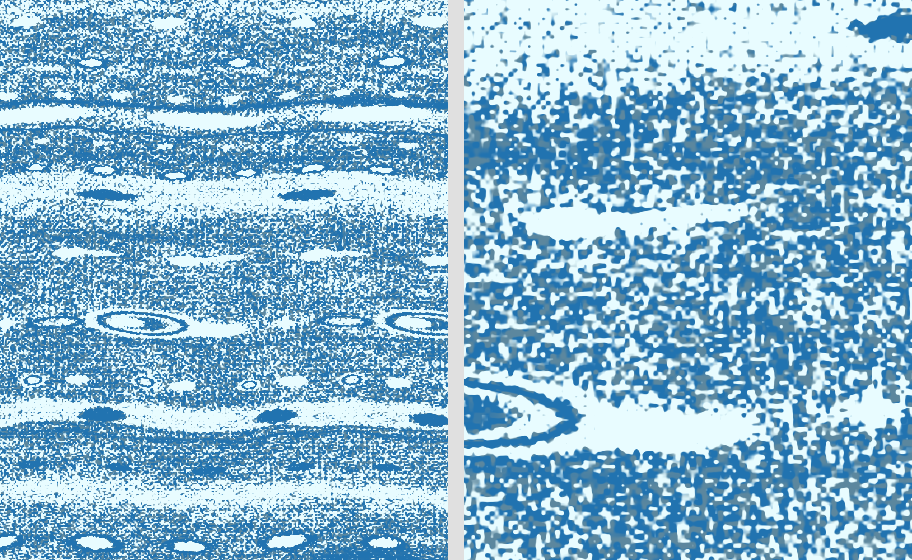
Left, the full canvas; right, a detail of the centre.
This pattern is drawn by a Shadertoy shader. Its source:

```glsl
// Grainy blue strata: wavy horizontal bands carry rows of repeated lenses, rings and eyes.
// Bands and motifs build one ink tone, which is then thresholded by fine value noise.
// Lengths are hundredths of the canvas height, measured from the top left.

float hash(vec2 p) {
    return fract(sin(dot(p, vec2(127.1, 311.7))) * 43758.5453);
}

float noise(vec2 p) {
    vec2 i = floor(p), f = fract(p);
    f = f * f * (3.0 - 2.0 * f);
    return mix(mix(hash(i), hash(i + vec2(1, 0)), f.x),
               mix(hash(i + vec2(0, 1)), hash(i + vec2(1, 1)), f.x), f.y);
}

// Row of jittered, tilted ellipses; negative inside, -1 at each centre
float lensRow(vec2 p, vec2 start, float period, vec2 size) {
    float id = floor((p.x - start.x) / period + 0.5);
    vec2 seed = vec2(id, start.y);
    vec2 q = p - start - vec2(id * period, 0.0);
    q -= (vec2(hash(seed), hash(seed + 7.3)) - 0.5) * vec2(0.08 * period, 0.7);
    q.y += q.x * (hash(seed + 3.1) - 0.35) * 0.16;
    return length(q / (size * (0.85 + 0.3 * hash(seed + 5.7)))) - 1.0;
}

// Soft-edged horizontal band
float band(float y, float center, float halfWidth) {
    float d = (y - center) / halfWidth;
    return exp(-d * d);
}

void fillLens(inout float tone, float d, float value) {
    tone = mix(tone, value, smoothstep(0.35, -0.2, d));
}

void rimLens(inout float tone, float d, float value, float width) {
    tone = mix(tone, value, band(d, 0.0, width));
}

// White lens with a dark outline
void rimmedLens(inout float tone, float d) {
    rimLens(tone, d - 0.45, 1.2, 0.4);
    fillLens(tone, d, -0.6);
}

// Background layers
float strata(vec2 p) {
    float y = p.y + 1.2 * (noise(p * vec2(0.16, 0.5)) - 0.5);
    float tone = 0.66 + 0.42 * (noise(p * vec2(0.13, 0.9)) - 0.5);
    tone += 0.3 * (noise(p * vec2(0.4, 1.7) + 40.0) - 0.5);
    tone -= 0.4 * band(y, 1.5, 1.5) + 0.35 * band(y, 12.7, 0.5);
    tone -= 0.3 * band(y, 21.0, 1.5) - 0.15 * band(y, 28.2, 1.8);
    tone -= 0.62 * smoothstep(31.2, 32.0, y) * smoothstep(41.0, 35.0, y);
    tone += 0.15 * band(y, 42.6, 0.8);
    tone -= 0.25 * band(y, 57.8, 1.6);
    tone -= 0.65 * smoothstep(71.6, 72.8, y) * smoothstep(77.2, 75.8, y);
    tone -= 0.7 * band(y, 88.2, 2.3);
    tone += 0.3 * smoothstep(97.5, 99.5, y) * smoothstep(45.0, 60.0, p.x);
    // Dark seams
    tone = mix(tone, 1.15, band(y, 18.8, 0.7));
    tone = mix(tone, 1.2, 0.9 * band(y, 23.8, 0.28));
    tone = mix(tone, 1.0, 0.7 * band(y, 61.0, 0.4));
    tone = mix(tone, 1.1, 0.8 * band(y, 76.7, 0.35));
    return mix(tone, 1.1, 0.9 * band(y, 78.0, 0.4));
}

void mainImage(out vec4 fragColor, in vec2 fragCoord) {
    vec2 canvas = 100.0 * vec2(fragCoord.x, iResolution.y - fragCoord.y) / iResolution.y;
    vec2 p = canvas;
    p.y += 0.75 * cos((p.x - 61.0) * 0.125) * smoothstep(8.0, 20.0, p.y);
    float tone = strata(p);

    // Ragged coordinates roughen the motif outlines
    vec2 m = p + 0.5 * (vec2(noise(p * 1.9), noise(p * 1.9 + 60.0)) - 0.5);

    // Upper rows
    fillLens(tone, lensRow(m, vec2(5.2, 3.9), 24.0, vec2(2.3, 0.8)), -0.5);
    rimmedLens(tone, lensRow(m, vec2(15.5, 11.2), 27.0, vec2(1.9, 0.6)));
    fillLens(tone, lensRow(m, vec2(1.5, 17.3), 10.0, vec2(1.6, 0.55)), -0.2);
    fillLens(tone, lensRow(m, vec2(6.0, 21.0), 31.0, vec2(8.5, 1.1)), -0.5);
    fillLens(tone, lensRow(m, vec2(7.5, 25.9), 11.0, vec2(1.6, 0.5)), 0.05);
    float eye = lensRow(m, vec2(10.5, 28.0), 18.0, vec2(2.6, 0.9));
    fillLens(tone, eye, 1.0);
    rimLens(tone, eye + 0.5, 0.3, 0.15);
    rimmedLens(tone, lensRow(m, vec2(6.5, 30.6), 12.4, vec2(1.6, 0.42)));

    // Dark slivers in the broad pale layer, then tailed white drops
    fillLens(tone, lensRow(m, vec2(17.5, 35.5), 39.0, vec2(5.5, 0.9)), 1.3);
    fillLens(tone, lensRow(m, vec2(17.0, 45.8), 22.2, vec2(4.2, 0.5)), -0.1);
    fillLens(tone, lensRow(m, vec2(11.5, 46.0), 22.2, vec2(2.6, 0.9)), -0.5);

    // Large eyes joined by white lenses, small rings and stars
    fillLens(tone, lensRow(m, vec2(37.5, 58.5), 50.0, vec2(6.5, 1.1)), -0.5);
    eye = lensRow(p, vec2(25.0, 57.9), 50.0, vec2(7.0, 1.7));
    rimLens(tone, eye - 0.25, -0.3, 0.15);
    fillLens(tone, eye + 0.45, 1.0);
    rimLens(tone, eye, 1.25, 0.12);
    rimLens(tone, eye + 0.25, -0.1, 0.12);
    fillLens(tone, lensRow(p, vec2(22.5, 57.9), 50.0, vec2(2.4, 0.7)), -0.6);
    float ring = lensRow(p, vec2(9.5, 58.0), 50.0, vec2(4.6, 0.9));
    fillLens(tone, ring, 0.1);
    rimLens(tone, ring, 1.2, 0.25);
    vec2 star = abs(vec2(mod(p.x - 1.0 + 25.0, 50.0) - 25.0, p.y - 58.0));
    fillLens(tone, sqrt(star.x / 2.2) + sqrt(star.y / 1.8) - 1.0, -0.5);

    // Alternating rings and white blobs
    ring = lensRow(p, vec2(6.5, 68.3), 18.7, vec2(1.4, 0.75));
    fillLens(tone, ring - 0.6, -0.1);
    rimLens(tone, ring, 1.2, 0.25);
    fillLens(tone, lensRow(m, vec2(14.4, 68.4), 18.7, vec2(2.0, 0.8)), -0.5);

    // Lower rows
    fillLens(tone, lensRow(m, vec2(18.9, 74.4), 29.4, vec2(3.5, 1.1)), 1.3);
    fillLens(tone, lensRow(m, vec2(5.5, 83.6), 16.0, vec2(2.5, 0.7)), 1.15);
    rimmedLens(tone, lensRow(m, vec2(17.0, 97.2), 17.3, vec2(2.6, 0.85)));

    // Fine grain turns tone into ink and paper
    float grain = 0.5 + 1.5 * (noise(canvas * 3.6) - 0.5);
    float ink = smoothstep(-0.2, 0.2, tone - grain);
    float dust = smoothstep(0.4, 0.75, noise(canvas * 3.1 + 90.0)) * smoothstep(1.15, 0.8, tone);
    vec3 blue = mix(vec3(0.13, 0.45, 0.69), vec3(0.36, 0.53, 0.62), dust);
    fragColor = vec4(mix(vec3(0.91, 0.99, 1.0), blue, ink), 1.0);
}
```
